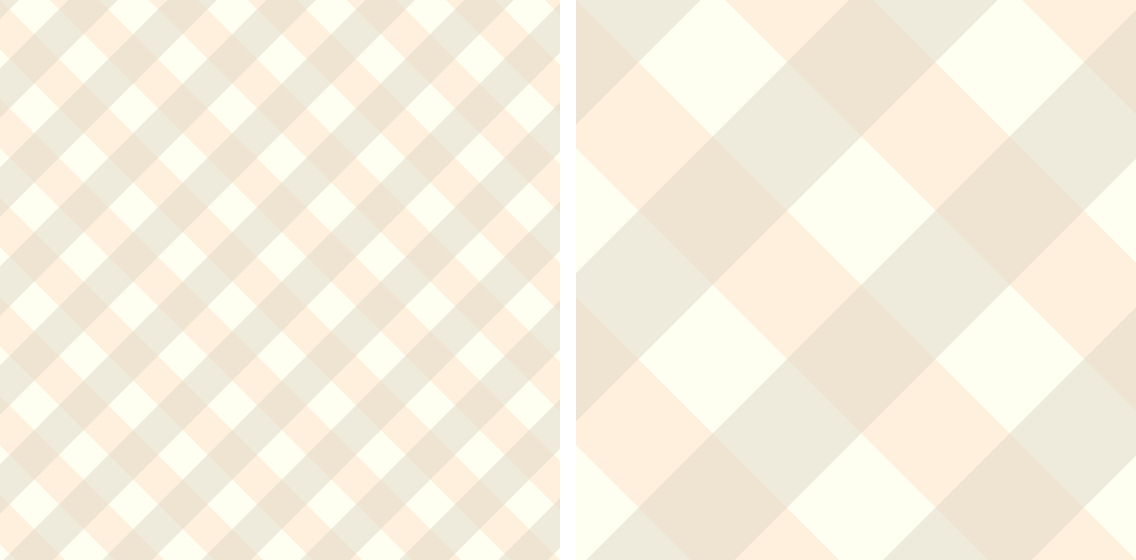
Left, the full canvas; right, a detail of the centre.
A Shadertoy shader for this pattern:

```glsl
const float REPEATS = 8.0;                         // stripe periods per canvas width, across the stripes
const float STRIPE_FILL = 0.5;                     // stripe width as a share of the period
const vec2 STRIPE_CENTER = vec2(-0.0311, 0.0355);  // one peach and one grey centre line, from canvas centre

const vec3 CREAM = vec3(1.000, 1.000, 0.945);
const vec3 PEACH = vec3(1.000, 0.943, 0.870);
const vec3 GREY  = vec3(0.933, 0.921, 0.867);
const vec3 TAN   = vec3(0.937, 0.894, 0.818);

// Coverage of repeating stripes; x is in periods, with a stripe centred on each integer
float stripes(float x, float pixel) {
    float fromCenter = abs(fract(x + 0.5) - 0.5);
    return clamp((0.5 * STRIPE_FILL - fromCenter) / pixel + 0.5, 0.0, 1.0);
}

void mainImage(out vec4 fragColor, in vec2 fragCoord) {
    float size = min(iResolution.x, iResolution.y);
    vec2 p = (fragCoord - 0.5 * iResolution.xy) / size;

    // Turn by 45 degrees and count in stripe periods
    vec2 diagonal = vec2(p.x + p.y, p.x - p.y) * inversesqrt(2.0);
    vec2 cell = (diagonal - STRIPE_CENTER) * REPEATS;
    float pixel = REPEATS / size;

    // Crossing translucent bands
    float peachBand = stripes(cell.x, pixel);
    float greyBand = stripes(cell.y, pixel);
    vec3 color = mix(mix(CREAM, PEACH, peachBand),
                     mix(GREY, TAN, peachBand), greyBand);

    fragColor = vec4(color, 1.0);
}
```
